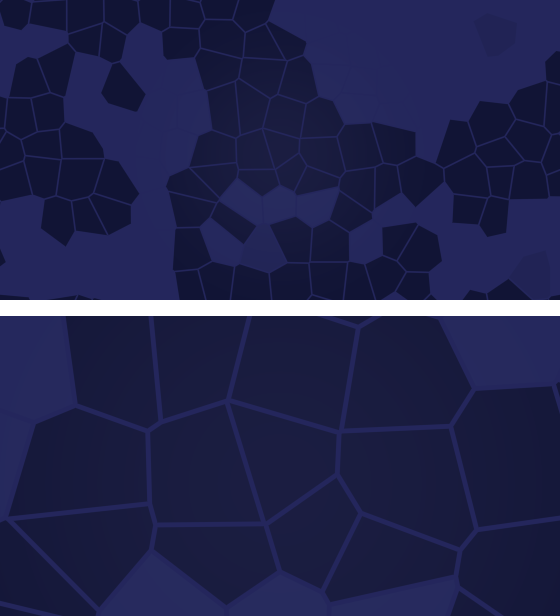
Top: the whole. Bottom: its middle third, enlarged.
A Shadertoy shader for this pattern:

```glsl
// Navy mosaic of irregular cells in dark clusters, with a faint central glow.
#define CELL_ROWS 8.8        // cells per canvas height
#define JITTER 0.78          // irregularity of the cell centres
#define LINE_HALF 0.0027     // half width of the seams, in canvas heights
#define CLUSTER_SCALE 0.30   // cluster frequency, per cell
#define CLUSTER_LEVEL -0.09  // lower values give more dark cells
#define GLOW_RADIUS 0.55
#define LIGHT_NAVY vec3(0.140, 0.150, 0.360)
#define DARK_NAVY vec3(0.067, 0.079, 0.208)
#define GLOW_LIGHT vec3(0.157, 0.172, 0.372)
#define GLOW_DARK vec3(0.105, 0.115, 0.255)

vec2 hash2(vec2 p) {
    vec3 q = fract(vec3(p.xyx) * vec3(0.1031, 0.1030, 0.0973));
    q += dot(q, q.yzx + 33.33);
    return fract((q.xx + q.yz) * q.zy);
}

vec2 gradientAt(vec2 lattice) {
    float angle = 6.2832 * hash2(lattice + 71.0).x;
    return vec2(cos(angle), sin(angle));
}

float gradientNoise(vec2 p) {
    vec2 i = floor(p), f = fract(p);
    vec2 u = f * f * f * (f * (f * 6.0 - 15.0) + 10.0);
    vec2 e = vec2(1.0, 0.0);
    float a = dot(gradientAt(i), f);
    float b = dot(gradientAt(i + e.xy), f - e.xy);
    float c = dot(gradientAt(i + e.yx), f - e.yx);
    float d = dot(gradientAt(i + e.xx), f - e.xx);
    return mix(mix(a, b, u.x), mix(c, d, u.x), u.y);
}

vec2 cellCentre(vec2 id) {
    return id + 0.5 + JITTER * (hash2(id + 19.0) - 0.5);
}

// Returns the distance to the nearest seam and the id of the owning cell.
float cellSeam(vec2 p, out vec2 owner) {
    vec2 base = floor(p);
    float nearest = 1e3;
    owner = base;
    for (int y = -2; y <= 2; y++)
    for (int x = -2; x <= 2; x++) {
        vec2 id = base + vec2(x, y);
        vec2 offset = cellCentre(id) - p;
        float d = dot(offset, offset);
        if (d < nearest) { nearest = d; owner = id; }
    }
    vec2 toOwner = cellCentre(owner) - p;
    float seam = 1e3;
    for (int y = -2; y <= 2; y++)
    for (int x = -2; x <= 2; x++) {
        if (x == 0 && y == 0) continue;
        vec2 toOther = cellCentre(owner + vec2(x, y)) - p;
        seam = min(seam, dot(0.5 * (toOwner + toOther), normalize(toOther - toOwner)));
    }
    return seam;
}

// Coverage of the dark tone: 0 light, 1 dark, small values for faint tiles.
float cellDarkness(vec2 id, float aspect) {
    vec2 centre = cellCentre(id) / CELL_ROWS;
    vec2 chance = hash2(id + 143.0);
    float score = 1.1 * gradientNoise(id * CLUSTER_SCALE + 5.3) + 0.6 * (chance.x - 0.5);
    // Open area towards the upper right
    vec2 open = (centre - vec2(0.78 * aspect, 0.88)) / vec2(0.43, 0.33);
    score -= 1.5 * (1.0 - smoothstep(0.8, 1.1, length(open)));
    float faint = 0.17 * step(0.95, chance.y);
    return score > CLUSTER_LEVEL ? 1.0 : faint;
}

void mainImage(out vec4 fragColor, in vec2 fragCoord) {
    float pixel = 1.0 / iResolution.y;
    float aspect = iResolution.x * pixel;
    vec2 p = fragCoord * pixel;

    // Cell shape and tone
    vec2 id;
    float seam = cellSeam(p * CELL_ROWS, id) / CELL_ROWS;
    float dark = cellDarkness(id, aspect);

    // Glow lifts the cells but leaves the seams unchanged
    float r = length(p - vec2(0.5 * aspect, 0.48)) / GLOW_RADIUS;
    float glow = 1.0 - smoothstep(0.0, 1.0, r);
    vec3 lightTone = mix(LIGHT_NAVY, GLOW_LIGHT, glow);
    vec3 darkTone = mix(DARK_NAVY, GLOW_DARK, glow);
    vec3 fill = mix(lightTone, darkTone, dark);

    // Smooth thin seams
    float inside = smoothstep(-0.7 * pixel, 0.7 * pixel, seam - LINE_HALF);
    fragColor = vec4(mix(LIGHT_NAVY, fill, inside), 1.0);
}
```
